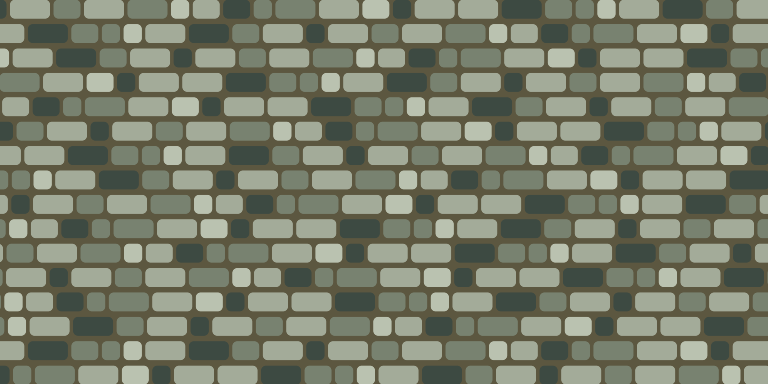
Reproduce this pattern procedurally as a Shadertoy shader.

```glsl
// A wall of flat rounded stones in dark mortar. Every course repeats one
// sequence of 23 stones in three lengths and four tones, slid sideways by
// its own offset; each stone is a rounded-box distance function.

#define UNIT 0.01133        // length unit, in canvas heights
#define COURSE 5.607        // course pitch, in units
#define TOP_SHIFT 0.69      // part of the top course cut off, in units
#define GAP vec2(0.8, 1.25) // mortar joint, in units
#define RADIUS 1.15         // corner radius, in units
#define SEQUENCE 182.0      // length of the whole sequence, in units
#define MORTAR vec3(0.36, 0.34, 0.25)
#define DARK vec3(0.24, 0.29, 0.26)
#define MID vec3(0.47, 0.51, 0.44)
#define LIGHT vec3(0.64, 0.67, 0.60)
#define PALE vec3(0.73, 0.76, 0.69)

const int STONES = 23;
const int COURSES = 16;

// Stone lengths along the sequence
const float LENGTHS[STONES] = float[](
    10., 7., 5., 5., 10., 10., 7., 10., 5., 10., 7., 10.,
    10., 5., 7., 7., 5., 10., 10., 7., 5., 10., 10.);

// Stone tones: 0 dark, 1 mid, 2 light, 3 pale
const int TONES[STONES] = int[](
    0, 1, 1, 3, 2, 0, 1, 2, 0, 2, 1, 2,
    1, 3, 2, 0, 1, 1, 2, 3, 0, 2, 2);

// Where the sequence starts in each course, from the top
const float OFFSETS[COURSES] = float[](
    115.3, 6.4, 157.9, 51.9, 71.5, 138.8, 15.6, 167.7,
    120.6, 78.1, 104.5, 129.4, 77.0, 161.8, 6.4, 60.0);

float roundedBox(vec2 p, vec2 halfSize, float radius) {
    vec2 q = abs(p) - halfSize + radius;
    return length(max(q, 0.0)) + min(max(q.x, q.y), 0.0) - radius;
}

vec3 toneColor(int tone) {
    if (tone == 0) return DARK;
    if (tone == 1) return MID;
    if (tone == 2) return LIGHT;
    return PALE;
}

void mainImage(out vec4 fragColor, in vec2 fragCoord) {
    float pixel = 1.0 / (iResolution.y * UNIT);
    vec2 p = vec2(fragCoord.x, iResolution.y - fragCoord.y) * pixel;

    // Course and position along its sequence
    float courseY = (p.y + TOP_SHIFT) / COURSE;
    int course = int(floor(courseY)) % COURSES;
    float x = mod(p.x - OFFSETS[course] + 0.5 * GAP.x, SEQUENCE);
    float y = (fract(courseY) - 0.5) * COURSE;

    // Walk the sequence to the stone under this point
    float left = 0.0;
    int stone = 0;
    for (int i = 0; i < STONES - 1; i++) {
        if (x < left + LENGTHS[i]) break;
        left += LENGTHS[i];
        stone = i + 1;
    }

    // Stone over mortar
    vec2 cell = vec2(LENGTHS[stone], COURSE);
    vec2 local = vec2(x - left - 0.5 * cell.x, y);
    float d = roundedBox(local, 0.5 * (cell - GAP), RADIUS);
    float cover = 1.0 - smoothstep(-0.5 * pixel, 0.5 * pixel, d);
    fragColor = vec4(mix(MORTAR, toneColor(TONES[stone]), cover), 1.0);
}
```
